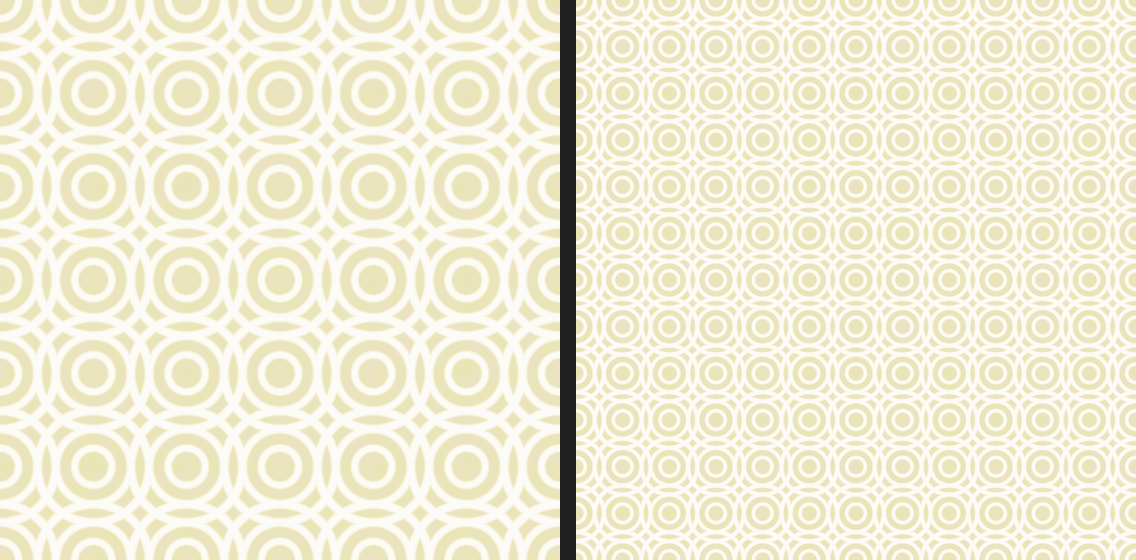
Left, the tile; right, the same tile 2 across and 2 down.
A WebGL 1 fragment shader for this pattern:

```glsl
precision highp float;
// Interlaced white rings around bullseyes on a straw-coloured linen ground.

#define REPEATS 6.0          // cells across and down
#define THREADS 24.0         // linen threads per cell
#define MOTTLE_CELLS 48.0    // patches of tint across the canvas
#define INNER_RING vec2(0.199, 0.039)  // radius, half width, in cells
#define OUTER_RING vec2(0.398, 0.041)
#define LINK_RING vec2(0.598, 0.047)   // overlaps the neighbouring cells
#define EDGE_SOFTNESS 0.017
#define STRAW vec3(0.922, 0.898, 0.695)
#define LINEN vec3(0.912, 0.889, 0.775)
#define WARM_WHITE vec3(0.992, 0.984, 0.940)
#define COOL_WHITE vec3(0.992, 0.984, 0.982)

uniform vec2 u_resolution;

float hash(vec2 p) {
  vec3 q = fract(p.xyx * vec3(0.1031, 0.1030, 0.0973));
  q += dot(q, q.yzx + 33.33);
  return fract((q.x + q.y) * q.z);
}

// Value noise that wraps after the given number of lattice cells.
float wrappedNoise(vec2 p, float period) {
  vec2 i = floor(p);
  vec2 f = fract(p);
  f = f * f * (3.0 - 2.0 * f);
  vec2 a = mod(i, period);
  vec2 b = mod(i + 1.0, period);
  return mix(mix(hash(a), hash(vec2(b.x, a.y)), f.x),
             mix(hash(vec2(a.x, b.y)), hash(b), f.x), f.y);
}

float ringDistance(vec2 p, vec2 ring) {
  return abs(length(p) - ring.x) - ring.y;
}

// Signed distance to the white bands: negative inside a band.
float bandDistance(vec2 p) {
  float d = min(ringDistance(p, INNER_RING), ringDistance(p, OUTER_RING));
  for (int y = -1; y <= 1; y++) {
    for (int x = -1; x <= 1; x++) {
      d = min(d, ringDistance(p - vec2(float(x), float(y)), LINK_RING));
    }
  }
  return d;
}

// Crossed threads with an uneven weight, from 0 to 1.
float linenWeave(vec2 uv) {
  float count = REPEATS * THREADS;
  vec2 t = uv * count;
  vec2 wave = 0.5 + 0.5 * cos(6.2831853 * t);
  float knot = hash(mod(floor(t), count));
  float threadsPerPixel = count / min(u_resolution.x, u_resolution.y);
  float detail = 1.0 - smoothstep(0.35, 0.6, threadsPerPixel);
  float weave = 0.36 * (wave.x + wave.y) + 0.28 * knot;
  return mix(0.5, weave, detail);
}

void main() {
  vec2 uv = gl_FragCoord.xy / u_resolution;
  vec2 cell = fract(uv * REPEATS + 0.5) - 0.5;
  float d = bandDistance(cell);

  // Linen ground with a faint pink to green mottling
  float mottle = wrappedNoise(uv * MOTTLE_CELLS, MOTTLE_CELLS) - 0.5;
  vec3 ground = mix(STRAW, LINEN, clamp(linenWeave(uv) + 0.5 * mottle, 0.0, 1.0));
  ground += mottle * vec3(0.016, -0.008, 0.012);

  // Bands are cooler along their middle
  vec3 band = mix(WARM_WHITE, COOL_WHITE, smoothstep(0.018, 0.036, -d));

  float soft = max(EDGE_SOFTNESS, 0.75 * REPEATS / min(u_resolution.x, u_resolution.y));
  gl_FragColor = vec4(mix(band, ground, smoothstep(-soft, soft, d)), 1.0);
}
```
